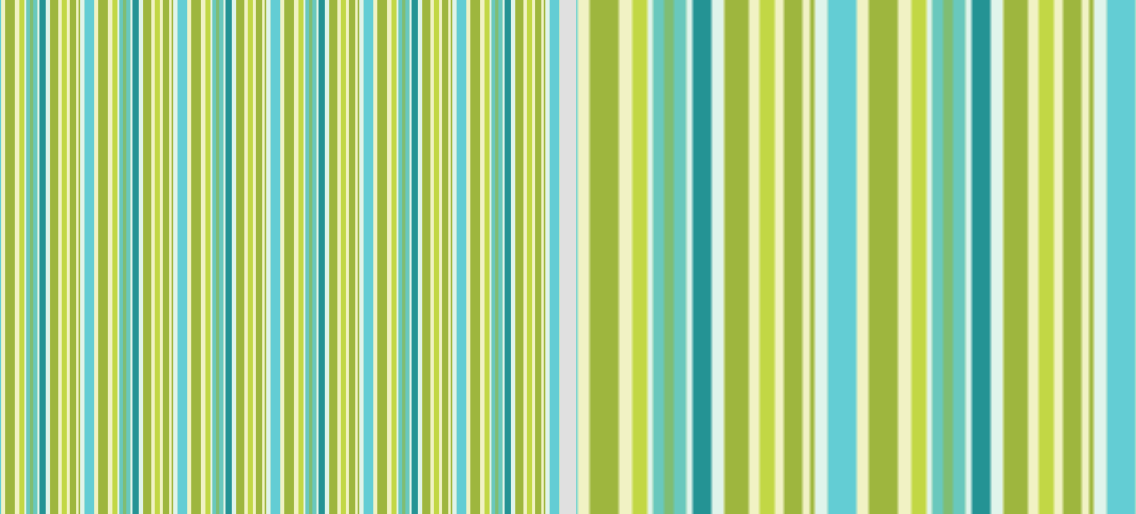
Left: the whole. Right: its middle third, enlarged.
Write a Shadertoy shader that draws this pattern.

```glsl
// Coverage of a stripe from start to end, in fractions of one repeat
float stripe(float phase, float start, float end, float softness) {
    float offset = abs(fract(phase - 0.5 * (start + end) + 0.5) - 0.5);
    return clamp(0.5 - (offset - 0.5 * (end - start)) / softness, 0.0, 1.0);
}

void mainImage(out vec4 fragColor, in vec2 fragCoord) {
    const float repeats = 6.019;
    float phase = fract((fragCoord.x / iResolution.x - 0.0091) * repeats);
    float softness = max(0.012, repeats / iResolution.x);

    vec3 cream = vec3(0.945, 0.95, 0.77);
    vec3 pale = vec3(0.88, 0.955, 0.92);
    vec3 green = vec3(0.62, 0.715, 0.245);
    vec3 lime = vec3(0.76, 0.845, 0.27);
    vec3 cyan = vec3(0.39, 0.805, 0.83);
    vec3 aqua = vec3(0.41, 0.785, 0.74);
    vec3 teal = vec3(0.14, 0.575, 0.58);

    // Light gaps: cream ground with cooler bands
    vec3 color = cream;
    color = mix(color, pale, stripe(phase, 0.207, 0.227, softness));
    color = mix(color, pale, stripe(phase, 0.347, 0.482, softness));
    color = mix(color, pale, stripe(phase, 0.806, 0.853, softness));

    // Wide green, lime, and aqua with a green core
    color = mix(color, green, stripe(phase, 0.0, 0.105, softness));
    color = mix(color, lime, stripe(phase, 0.153, 0.207, softness));
    color = mix(color, aqua, stripe(phase, 0.227, 0.347, softness));
    color = mix(color, vec3(0.5, 0.74, 0.45), stripe(phase, 0.267, 0.302, softness));

    // Teal, then the narrowing greens
    color = mix(color, teal, stripe(phase, 0.369, 0.437, softness));
    color = mix(color, green, stripe(phase, 0.483, 0.571, softness));
    color = mix(color, lime, stripe(phase, 0.609, 0.664, softness));
    color = mix(color, green, stripe(phase, 0.696, 0.763, softness));
    color = mix(color, green, stripe(phase, 0.790, 0.806, softness));

    // Closing cyan
    color = mix(color, cyan, stripe(phase, 0.853, 0.957, softness));

    fragColor = vec4(color, 1.0);
}
```
